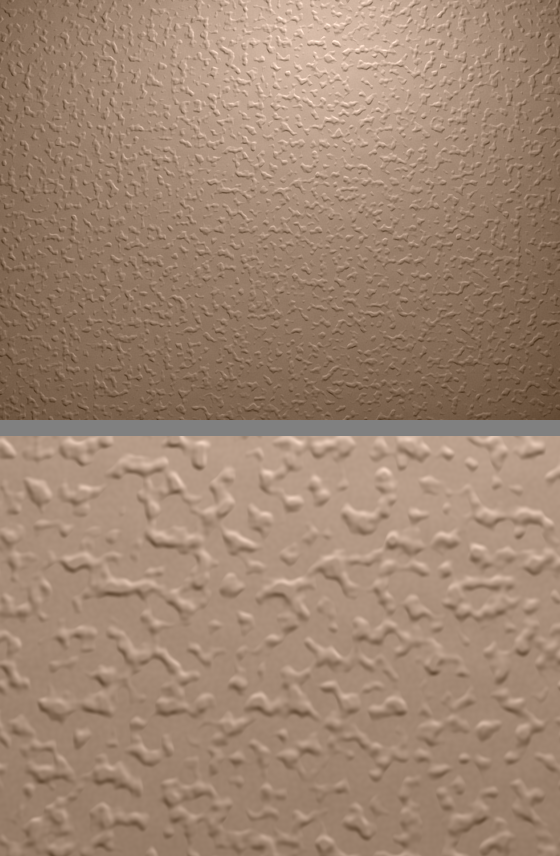
Top, the full canvas; bottom, a detail of the centre.
Give the GLSL for this texture, as a Shadertoy shader.

```glsl
// Knobbly stippled plaster wall lit by a warm lamp near the top edge.

vec2 hashDirection(vec2 cell) {
    vec3 q = fract(cell.xyx * vec3(0.1031, 0.1030, 0.0973));
    q += dot(q, q.yzx + 33.33);
    float angle = 6.2832 * fract((q.x + q.y) * q.z);
    return vec2(cos(angle), sin(angle));
}

float gradientNoise(vec2 p) {
    vec2 cell = floor(p), f = fract(p);
    vec2 w = f * f * f * (f * (f * 6.0 - 15.0) + 10.0);
    vec2 right = vec2(1, 0), up = vec2(0, 1);
    float a = dot(hashDirection(cell), f);
    float b = dot(hashDirection(cell + right), f - right);
    float c = dot(hashDirection(cell + up), f - up);
    float d = dot(hashDirection(cell + 1.0), f - 1.0);
    return mix(mix(a, b, w.x), mix(c, d, w.x), w.y);
}

// Rounded lumps rising out of a flat coat, in loose clusters
float plasterHeight(vec2 p) {
    float lumps = gradientNoise(p * 54.0) + 0.4 * gradientNoise(p * 103.0 + 7.3);
    float clusters = 0.22 * gradientNoise(p * 17.0 + 31.0);
    float swell = 0.35 * gradientNoise(p * 26.0 + 53.0);
    return smoothstep(-0.02, 0.55, lumps + clusters) + swell;
}

// Broad lamp glow with darkened edges
float lampGlow(vec2 uv, float aspect) {
    vec2 away = (uv - vec2(0.58, 1.0)) * vec2(aspect, 1.0);
    vec2 edge = uv * 2.0 - 1.0;
    edge *= edge;
    float glow = 0.43 + 0.44 / (1.0 + 3.8 * dot(away, away));
    return glow - 0.05 * dot(edge, edge) + 0.03 - 0.05 * uv.x;
}

void mainImage(out vec4 fragColor, in vec2 fragCoord) {
    vec2 uv = fragCoord / iResolution.xy;
    float aspect = iResolution.x / iResolution.y;
    vec2 p = fragCoord / iResolution.y;

    // Relief: slopes facing the lamp brighten, slopes behind darken
    vec2 toLamp = normalize(vec2(0.62 * aspect, 1.2) - p);
    vec2 reach = toLamp * 0.0014;
    float facing = plasterHeight(p - reach) - plasterHeight(p + reach);
    float relief = facing > 0.0 ? 0.42 * facing : 0.50 * facing;

    float fineGrain = 0.02 * gradientNoise(p * 210.0);
    float light = lampGlow(uv, aspect) * (1.0 + relief) + fineGrain;

    // Warm beige paint, tinted by the light level
    vec3 beige = vec3(0.57, 0.47, 0.39);
    vec3 color = beige + (light - 0.57) * vec3(1.0, 0.97, 0.99);
    fragColor = vec4(clamp(color, 0.0, 1.0), 1.0);
}
```
